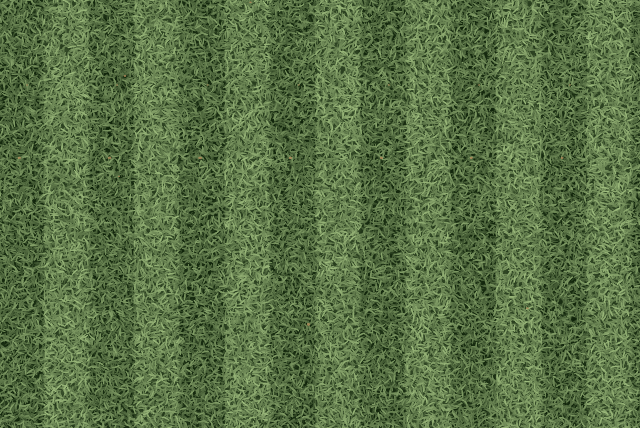
This texture is drawn by a Shadertoy shader. Its source:

```glsl
// Mown lawn: seven pairs of light and dark vertical stripes made of short curled blades.

vec2 hash2(vec2 p) {
    vec3 q = fract(p.xyx * vec3(0.1031, 0.1030, 0.0973));
    q += dot(q, q.yzx + 33.33);
    return fract((q.xx + q.yz) * q.zy);
}

float gradientNoise(vec2 p) {
    vec2 i = floor(p), f = fract(p), u = f * f * (3.0 - 2.0 * f);
    vec2 e = vec2(0, 1);
    float a = dot(hash2(i) * 2.0 - 1.0, f);
    float b = dot(hash2(i + e.yx) * 2.0 - 1.0, f - e.yx);
    float c = dot(hash2(i + e.xy) * 2.0 - 1.0, f - e.xy);
    float d = dot(hash2(i + e.yy) * 2.0 - 1.0, f - e.yy);
    return mix(mix(a, b, u.x), mix(c, d, u.x), u.y);
}

// Paints one layer of randomly turned, bent blades over the shade below it
float bladeLayer(float shade, vec2 p, float layer, float pixel) {
    vec2 cell = floor(p);
    for (int y = -1; y <= 1; y++)
    for (int x = -1; x <= 1; x++) {
        vec2 id = cell + vec2(x, y);
        vec2 jitter = hash2(id + layer * 37.0 + 11.0);
        vec2 look = hash2(id + layer * 53.0 + 301.0);
        vec2 q = p - id - jitter;
        float angle = look.x * 6.2832;
        q = mat2(cos(angle), -sin(angle), sin(angle), cos(angle)) * q;
        q.y += (jitter.y - 0.5) * 0.9 * q.x * q.x;
        float along = clamp(q.x, -0.6, 0.6);
        float width = 0.15 - 0.09 * abs(along);
        float dist = length(q - vec2(along, 0)) - width;
        float tone = 0.2 + 0.1 * layer + 0.46 * look.y + 0.12 * along;
        shade = mix(shade, tone, smoothstep(0.5, -0.5, dist / pixel));
    }
    return shade;
}

// Coverage of a small, slightly flattened fleck
float fleck(vec2 p, float radius, float pixel) {
    return smoothstep(0.5, -0.5, (length(p * vec2(1.0, 1.3)) - radius) / pixel);
}

void mainImage(out vec4 fragColor, in vec2 fragCoord) {
    vec2 p = fragCoord / iResolution.x;
    float pixel = 1.0 / iResolution.x;

    // Stripe pairs: the light half comes first within each period
    float period = 0.1414;
    float edgeWobble = 0.02 * gradientNoise(p * 90.0);
    float phase = fract((p.x - 0.068) / period + edgeWobble);
    float light = smoothstep(-0.02, 0.02, 0.25 - abs(phase - 0.25));

    // Dark soil, then blades from the shadowed bottom up to the sunlit top
    float shade = 0.08 + 0.15 * gradientNoise(p * 150.0);
    for (float i = 0.0; i < 5.0; i++)
        shade = bladeLayer(shade, p * 112.0 + i * vec2(0.37, 0.61), i, 112.0 * pixel);

    // Mowing direction, broad patches and small clumps
    shade += mix(-0.10, 0.10, light);
    shade += 0.06 * gradientNoise(p * 9.0) + 0.12 * gradientNoise(p * 45.0);
    vec3 grass = mix(vec3(0.10, 0.18, 0.07), vec3(0.52, 0.63, 0.41), clamp(shade, -0.1, 1.3));

    // Dry flecks: two recur in each dark stripe, others are sparsely scattered
    float dry = fleck(vec2((phase - 0.73) * period, p.y - 0.422), 0.0026, pixel);
    dry += 0.6 * fleck(vec2((phase - 0.816) * period, p.y - 0.536), 0.0018, pixel);
    vec2 id = floor(p * 14.0), rnd = hash2(id + 71.0);
    vec2 center = (id + 0.2 + 0.6 * hash2(id + 19.0)) / 14.0;
    dry += step(0.94, rnd.x) * fleck(p - center, mix(0.0015, 0.003, rnd.y), pixel);

    fragColor = vec4(mix(grass, vec3(0.70, 0.55, 0.36), 0.8 * min(dry, 1.0)), 1.0);
}
```
